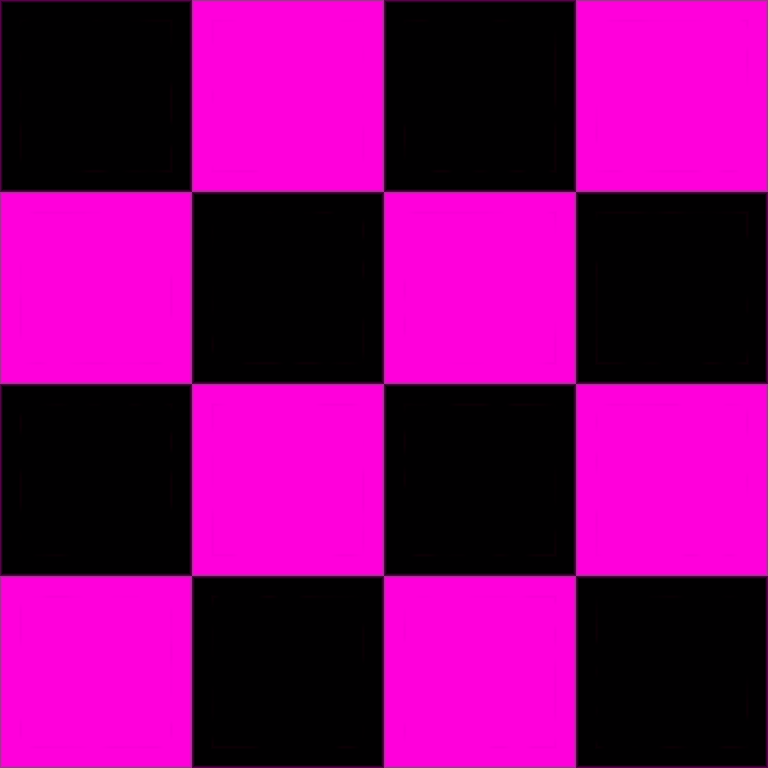
This pattern is drawn by a three.js fragment shader. Its source:

```glsl
// Draws a four by four checkerboard of magenta and black tiles.
// A signed distance to the tile edges blends the two colours, tints a thin
// soft rim on each tile and places faint, broken compression-like ripples.
varying vec2 vUv;

float hash(vec2 p) {
  vec3 q = fract(p.xyx * 0.1031);
  q += dot(q, q.yzx + 33.33);
  return fract((q.x + q.y) * q.z);
}

float valueNoise(vec2 p) {
  vec2 i = floor(p);
  vec2 f = smoothstep(0.0, 1.0, fract(p));
  float low = mix(hash(i), hash(i + vec2(1.0, 0.0)), f.x);
  float high = mix(hash(i + vec2(0.0, 1.0)), hash(i + 1.0), f.x);
  return mix(low, high, f.y);
}

void main() {
  // Tile index, parity and distance to the nearest tile edge.
  vec2 grid = vUv * 4.0;
  vec2 tile = floor(grid);
  vec2 toEdge = (0.5 - abs(fract(grid) - 0.5)) / 4.0;
  float edge = min(toEdge.x, toEdge.y);
  float parity = mod(tile.x + tile.y, 2.0);

  // Greyed rim on magenta tiles, purple glow on black tiles.
  vec3 magenta = mix(vec3(0.70, 0.19, 0.62), vec3(1.0, 0.0, 0.86),
                     smoothstep(0.0004, 0.0042, edge));
  vec3 black = mix(vec3(0.30, 0.0, 0.25), vec3(0.004, 0.0, 0.004),
                   smoothstep(0.0004, 0.0046, edge));

  // Faint ripples parallel to the edges, broken up by noise.
  float ripple = 1.0 - smoothstep(0.0, 0.003, abs(edge - 0.027));
  ripple *= smoothstep(0.4, 0.9, valueNoise(vUv * 40.0));
  magenta -= vec3(0.025, 0.0, 0.02) * ripple;
  black += vec3(0.045, 0.0, 0.015) * ripple;

  // Smooth blend across the shared edge.
  float signedEdge = edge * (1.0 - 2.0 * parity);
  float coverage = smoothstep(-0.001, 0.001, signedEdge);
  gl_FragColor = vec4(mix(black, magenta, coverage), 1.0);
}
```
